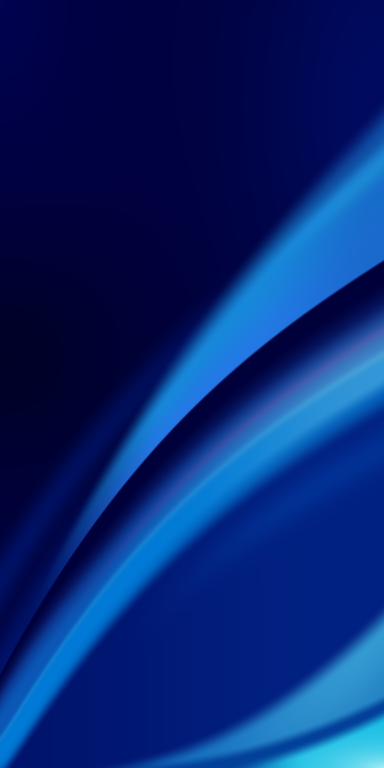
Write a Shadertoy shader that draws this background.

```glsl
// Soft step centred on an edge
float rise(float edge, float softness, float value) {
    return smoothstep(edge - softness, edge + softness, value);
}

// Soft ridge around a centre line
float ridge(float value, float centre, float width) {
    float d = (value - centre) / width;
    return exp(-d * d);
}

// Crisp arc shared by the two large ribbons
float mainArc(float x) {
    return 0.121 + x * (0.93 + x * (-0.56 + 0.17 * x));
}

vec3 nightSky(vec2 uv) {
    vec3 color = vec3(0.0, 0.003, 0.235);
    color += vec3(0.0, 0.005, 0.09) * exp(-5.0 * length(uv - vec2(0.0, 1.0)));
    color += vec3(0.0, 0.04, 0.14) * exp(-9.0 * dot(uv - vec2(1.0, 0.86), uv - vec2(1.0, 0.86)));
    color.b -= 0.09 * ridge(uv.x, 0.0, 0.35) * ridge(uv.y, 0.54, 0.16);
    return color;
}

vec3 upperRibbon(vec3 color, vec2 uv, float above) {
    // Faint outer veil with a dark fold
    float veilTop = 0.15 - 0.13 * uv.x + 0.1 * uv.x * uv.x;
    float veil = rise(-veilTop, 0.035, -above) * (1.0 - smoothstep(0.45, 0.8, uv.x));
    veil *= 1.0 - 0.75 * ridge(above, 0.065 - 0.03 * uv.x, 0.035);
    color = mix(color, vec3(0.0, 0.085, 0.44), veil * 0.85);

    // Bright sheet, widening to the right
    float span = 0.185 * uv.x + 0.006;
    float across = above / span;
    float sheet = 1.0 - smoothstep(0.35 + 0.42 * uv.x, 1.12, across);
    sheet *= smoothstep(0.06, 0.44, uv.x);
    vec3 sheetColor = mix(vec3(0.14, 0.47, 0.9), vec3(0.09, 0.53, 0.85), smoothstep(0.0, 0.6, across));
    float right = smoothstep(0.65, 1.0, uv.x);
    sheetColor = mix(sheetColor, vec3(0.09, 0.39, 0.77), right * 0.75);
    sheetColor += vec3(0.02, 0.11, 0.04) * right * ridge(across, 0.68, 0.1);
    sheetColor -= vec3(0.02, 0.07, 0.1) * right * ridge(across, 0.83, 0.07);
    return mix(color, sheetColor, sheet);
}

vec3 middleRibbon(vec2 uv, float below) {
    float t = below / (0.125 + 0.06 * sqrt(uv.x));
    float shift = 0.14 * (1.0 - smoothstep(0.0, 0.3, uv.x));

    // Shadow climbing into the pale upper fold
    vec3 color = mix(vec3(0.0, 0.0, 0.23), vec3(0.04, 0.16, 0.5), smoothstep(0.13, 0.46, t + shift));
    vec3 fold = mix(vec3(0.04, 0.34, 0.71), vec3(0.24, 0.5, 0.77), smoothstep(0.2, 0.95, uv.x));
    color = mix(color, fold, smoothstep(0.28, 0.62, t + shift));
    color += vec3(0.09, -0.02, 0.0) * ridge(t, 0.49, 0.04) * smoothstep(0.05, 0.5, uv.x);

    // Saturated lower fold with a teal crest
    vec3 core = mix(vec3(0.0, 0.48, 0.84), vec3(0.2, 0.59, 0.84), smoothstep(0.4, 1.0, uv.x));
    color = mix(color, core, smoothstep(0.57, 0.74, t));
    color += vec3(0.05, 0.07, 0.03) * ridge(t, 0.66, 0.035);
    color = mix(color, vec3(0.0, 0.37, 0.73), smoothstep(0.82, 0.95, t) * (0.3 + 0.6 * uv.x));

    // Deep blue hollow under the ribbon
    vec3 hollow = mix(vec3(0.0, 0.08, 0.43), vec3(0.005, 0.13, 0.51), smoothstep(0.1, 0.85, uv.x));
    hollow += vec3(0.0, 0.06, 0.07) * ridge(t, 1.32, 0.14) * smoothstep(0.3, 0.8, uv.x);
    return mix(color, hollow, rise(1.01, 0.1, t));
}

vec3 lowerRibbon(vec3 color, vec2 uv) {
    float fromTop = max(uv.x - 0.2, 0.0);
    float fromSeam = max(uv.x - 0.28, 0.0);
    float depth = 0.311 * fromTop * fromTop + 0.005 - uv.y;
    float seam = 0.172 * fromSeam * fromSeam - uv.y;
    float reach = smoothstep(0.22, 0.45, uv.x);

    // Teal sheet
    float sheet = rise(0.008, 0.006 + 0.014 * uv.x, depth) * reach;
    vec3 teal = mix(vec3(0.08, 0.42, 0.74), vec3(0.2, 0.6, 0.82), smoothstep(0.4, 0.95, uv.x));
    teal -= vec3(0.05, 0.08, 0.05) * rise(0.07, 0.04, depth);
    color = mix(color, teal, sheet);

    // Dark seam, then a cyan corner fading to white
    color = mix(color, vec3(0.01, 0.25, 0.6), rise(0.0, 0.008, seam) * reach);
    vec3 cyan = mix(vec3(0.05, 0.73, 0.89), vec3(0.65, 0.93, 0.96),
                    exp(-length((uv - vec2(1.0, 0.0)) * vec2(7.0, 40.0))));
    return mix(color, cyan, rise(0.021, 0.01, seam) * smoothstep(0.55, 0.8, uv.x));
}

void mainImage(out vec4 fragColor, in vec2 fragCoord) {
    vec2 uv = fragCoord / iResolution.xy;
    float above = uv.y - mainArc(uv.x);

    vec3 upper = upperRibbon(nightSky(uv), uv, max(above, 0.0));
    vec3 lower = lowerRibbon(middleRibbon(uv, max(-above, 0.0)), uv);
    vec3 color = mix(lower, upper, rise(0.0, 0.0025, above));

    fragColor = vec4(clamp(color, 0.0, 1.0), 1.0);
}
```
